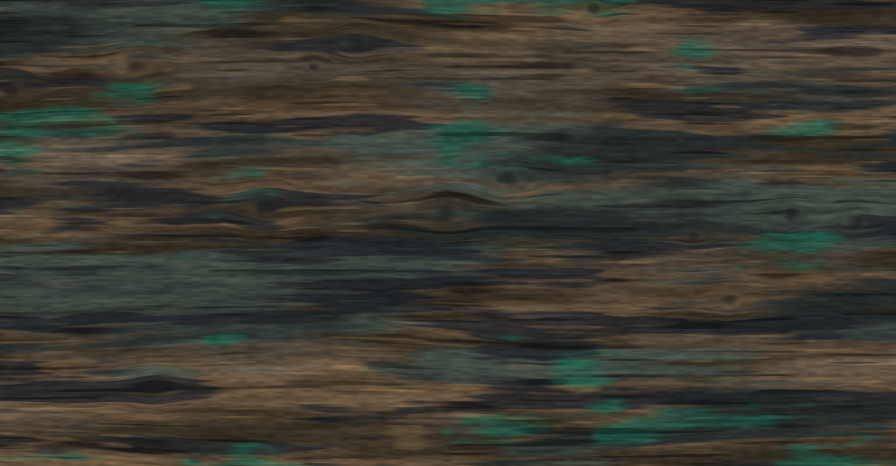
A Shadertoy shader for this texture:

```glsl
float hash(vec2 p) {
    vec3 q = fract(vec3(p.xyx) * 0.1031);
    q += dot(q, q.yzx + 33.33);
    return fract((q.x + q.y) * q.z);
}

float noise(vec2 p) {
    vec2 i = floor(p), f = fract(p);
    f = f * f * (3.0 - 2.0 * f);
    return mix(mix(hash(i), hash(i + vec2(1, 0)), f.x),
               mix(hash(i + vec2(0, 1)), hash(i + vec2(1, 1)), f.x), f.y);
}

float fbm(vec2 p) {
    float sum = 0.0, amp = 0.53;
    for (int i = 0; i < 4; i++) {
        sum += amp * noise(p);
        p = p * vec2(1.9, 2.1) + vec2(17.3, 9.1);
        amp *= 0.5;
    }
    return sum;
}

void mainImage(out vec4 fragColor, in vec2 fragCoord) {
    vec2 p = fragCoord / iResolution.y;

    // Knots push the grain aside and leave small dark cores
    vec2 g = p;
    float knots = 0.0;
    for (int i = 0; i < 13; i++) {
        float id = float(i);
        vec2 center = vec2((id + hash(vec2(id, 3.7))) * 0.15, hash(vec2(id, 8.2)));
        float size = mix(0.009, 0.02, hash(vec2(id, 5.1)));
        vec2 d = p - center;
        float r = length(d * vec2(0.7, 1.0) + 0.006 * (noise(p * 70.0) - 0.5));
        g.y -= 0.6 * d.y * exp(-dot(d * vec2(0.5, 1.0), d) / (size * size * 7.0));
        knots += (1.0 - smoothstep(size * 0.2, size * 1.2, r)) * 0.6;
    }
    g.y += 0.025 * (noise(p * vec2(1.6, 4.0)) - 0.5);

    // Grain at three widths, all drawn out sideways
    float broad = fbm(g * vec2(1.6, 15.0) + 40.0);
    float lines = noise(g * vec2(4.0, 75.0) + 11.0);
    float fine = noise(g * vec2(9.0, 150.0) + 70.0);
    float fibre = noise(g * vec2(50.0, 240.0));

    // Brown wood with paler worn strips
    float worn = smoothstep(0.35, 0.72, broad + 0.22 * (lines - 0.5));
    vec3 wood = mix(vec3(0.22, 0.19, 0.145), vec3(0.39, 0.315, 0.235), worn);
    float grey = smoothstep(0.5, 0.72, fbm(g * vec2(2.0, 9.0) + 90.0));
    wood = mix(wood, vec3(0.36, 0.33, 0.29), 0.6 * grey);

    // Ragged teal stain, from thin wash to near black
    float patches = fbm(g * vec2(1.7, 9.0) + vec2(3.0, 25.0));
    float ragged = 0.17 * (lines - 0.5) + 0.13 * (fine - 0.5);
    float stain = smoothstep(0.43, 0.58, patches + ragged);
    float depth = smoothstep(0.38, 0.62, fbm(g * vec2(2.2, 13.0) + 61.0) + ragged);
    vec3 teal = mix(vec3(0.245, 0.295, 0.27), vec3(0.125, 0.15, 0.155), depth);
    vec3 color = mix(wood, teal, 0.92 * stain);

    // Sparse navy streaks and green paint remains
    float navy = smoothstep(0.6, 0.7, fbm(g * vec2(2.6, 19.0) + 130.0) + ragged);
    color = mix(color, vec3(0.12, 0.13, 0.15), 0.8 * navy);
    float green = smoothstep(0.66, 0.8, fbm(p * vec2(4.0, 11.0) + 205.0) + 0.5 * ragged);
    color = mix(color, vec3(0.1, 0.36, 0.29), 0.65 * green);

    // Pores, fibre relief and bright worn ridges
    color *= 1.0 + 0.28 * (fine - 0.5) + 0.2 * (lines - 0.5) + 0.24 * (fibre - 0.5);
    float pore = smoothstep(0.7, 0.92, noise(g * vec2(6.0, 115.0) + 33.0));
    color *= 1.0 - 0.35 * pore;
    float ridge = smoothstep(0.76, 0.95, noise(g * vec2(8.0, 130.0) + 150.0));
    color += vec3(0.11, 0.085, 0.05) * ridge * (1.0 - 0.6 * stain);
    color = mix(color, vec3(0.12, 0.115, 0.11), min(knots, 0.75));

    fragColor = vec4(color, 1.0);
}
```
